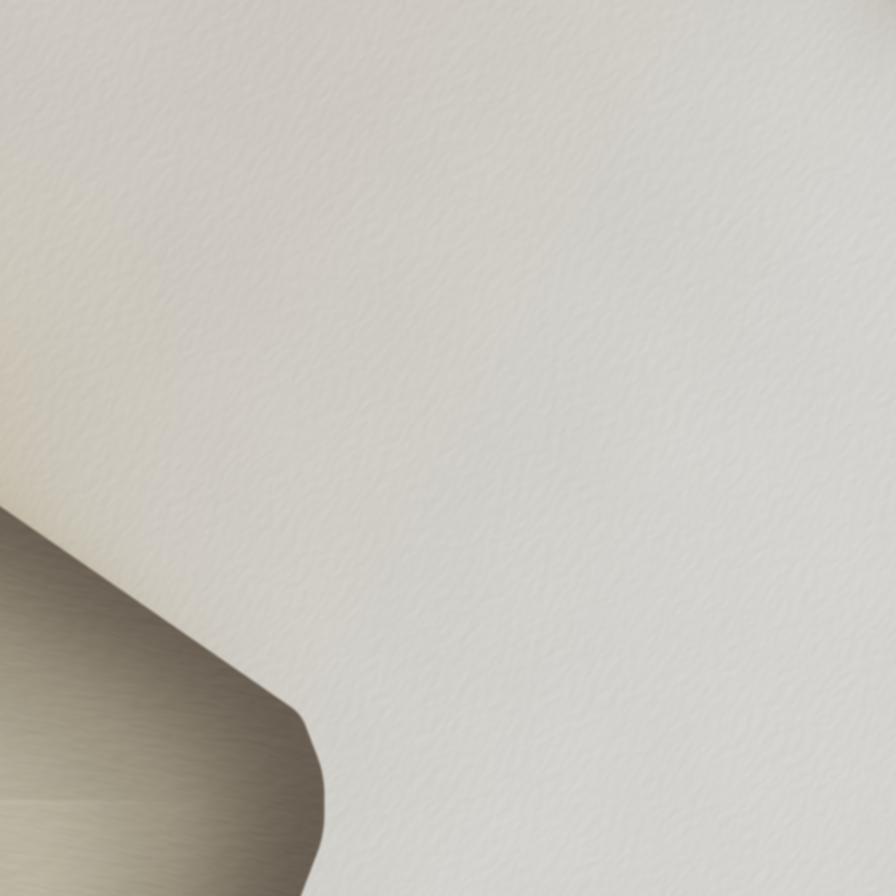
Write a Shadertoy shader that draws this texture.

```glsl
// Pale embossed wall with a shaded, chamfered recess at the lower left.

const float LEDGE_HEIGHT = 0.107;

vec2 hashGradient(vec2 cell) {
    vec3 p = fract(cell.xyx * vec3(0.1031, 0.1030, 0.0973));
    p += dot(p, p.yzx + 33.33);
    float angle = 6.2832 * fract((p.x + p.y) * p.z);
    return vec2(cos(angle), sin(angle));
}

float gradientNoise(vec2 p) {
    vec2 cell = floor(p);
    vec2 f = p - cell;
    vec2 w = f * f * f * (f * (f * 6.0 - 15.0) + 10.0);
    float a = dot(hashGradient(cell), f);
    float b = dot(hashGradient(cell + vec2(1, 0)), f - vec2(1, 0));
    float c = dot(hashGradient(cell + vec2(0, 1)), f - vec2(0, 1));
    float d = dot(hashGradient(cell + vec2(1, 1)), f - vec2(1, 1));
    return mix(mix(a, b, w.x), mix(c, d, w.x), w.y);
}

float smoothMax(float a, float b, float k) {
    float h = max(k - abs(a - b), 0.0) / k;
    return max(a, b) + 0.25 * k * h * h;
}

// Signed distance to the recess; k softens the joins between its sides.
float recessDistance(vec2 p, float k) {
    float slope = dot(p, vec2(0.568, 0.823)) - 0.358;
    float upperChamfer = dot(p, vec2(0.934, 0.357)) - 0.3863;
    float side = p.x - 0.362;
    float lowerChamfer = dot(p, vec2(0.934, -0.357)) - 0.3135;
    float right = smoothMax(smoothMax(upperChamfer, side, k), lowerChamfer, k);
    return smoothMax(slope, right, k);
}

// Fibrous height field, stretched along the given angle.
float grainHeight(vec2 p, float angle, vec2 frequency) {
    float c = cos(angle), s = sin(angle);
    vec2 q = vec2(c * p.x + s * p.y, c * p.y - s * p.x) * frequency;
    q += 0.35 * gradientNoise(p * 30.0);
    return gradientNoise(q) + 0.5 * gradientNoise(q * 1.9 + 17.3);
}

// Relief lit from the upper left.
float emboss(vec2 p, float angle, vec2 frequency) {
    vec2 offset = vec2(-0.0016, 0.0016);
    return grainHeight(p - offset, angle, frequency)
         - grainHeight(p + offset, angle, frequency);
}

vec3 wallColor(vec2 p, float dist) {
    vec3 warm = vec3(0.802, 0.784, 0.750);
    vec3 cool = vec3(0.831, 0.828, 0.812);
    vec3 color = mix(warm, cool, smoothstep(-0.35, 0.75, p.x - 0.55 * p.y));

    // Warm bounce along the left border and the slanted rim
    float leftGlow = exp(-p.x * 9.0) * exp(-pow((p.y - 0.56) / 0.17, 2.0));
    color -= vec3(0.010, 0.014, 0.036) * leftGlow;
    float rimFade = 1.0 - smoothstep(0.02, 0.38, p.x);
    color -= vec3(0.035, 0.045, 0.080) * exp(-max(dist, 0.0) * 28.0) * rimFade;

    // Faint shade in the upper right corner
    color -= vec3(0.055, 0.068, 0.075) * exp(-length(p - vec2(1.0)) * 22.0);

    float mottle = gradientNoise(p * 5.0) + 0.5 * gradientNoise(p * 13.0);
    return color + 0.008 * mottle + 0.014 * emboss(p, 0.9, vec2(62.0, 115.0));
}

vec3 recessColor(vec2 p, float depth, float aa) {
    vec3 shadow = vec3(0.408, 0.368, 0.322);
    vec3 middle = vec3(0.570, 0.538, 0.464);
    vec3 lit = vec3(0.708, 0.685, 0.612);
    vec3 color = mix(shadow, middle, smoothstep(-0.02, 0.14, depth));
    color = mix(color, lit, smoothstep(0.07, 0.29, depth));

    // Brighter floor below the ledge, fading to the right
    float ledgeY = LEDGE_HEIGHT - 0.015 * p.x;
    float fade = 1.0 - smoothstep(0.02, 0.31, p.x);
    float below = 1.0 - smoothstep(-aa, aa + 0.002, p.y - ledgeY);
    float lip = exp(-pow((p.y - ledgeY + 0.002) / 0.003, 2.0));
    color += (0.022 * below + 0.018 * lip) * fade;

    float streaks = emboss(p, -0.25, vec2(38.0, 115.0));
    return color + 0.020 * streaks + 0.006 * gradientNoise(p * vec2(9.0, 24.0));
}

void mainImage(out vec4 fragColor, in vec2 fragCoord) {
    vec2 p = fragCoord / iResolution.xy;
    float pixel = 1.0 / iResolution.y;
    float dist = recessDistance(p, 0.008);
    float depth = -recessDistance(p, 0.09);

    vec3 wall = wallColor(p, dist);
    vec3 recess = recessColor(p, depth, pixel);
    float edge = pixel + 0.0015;
    vec3 color = mix(recess, wall, smoothstep(-edge, edge, dist));
    fragColor = vec4(color, 1.0);
}
```
